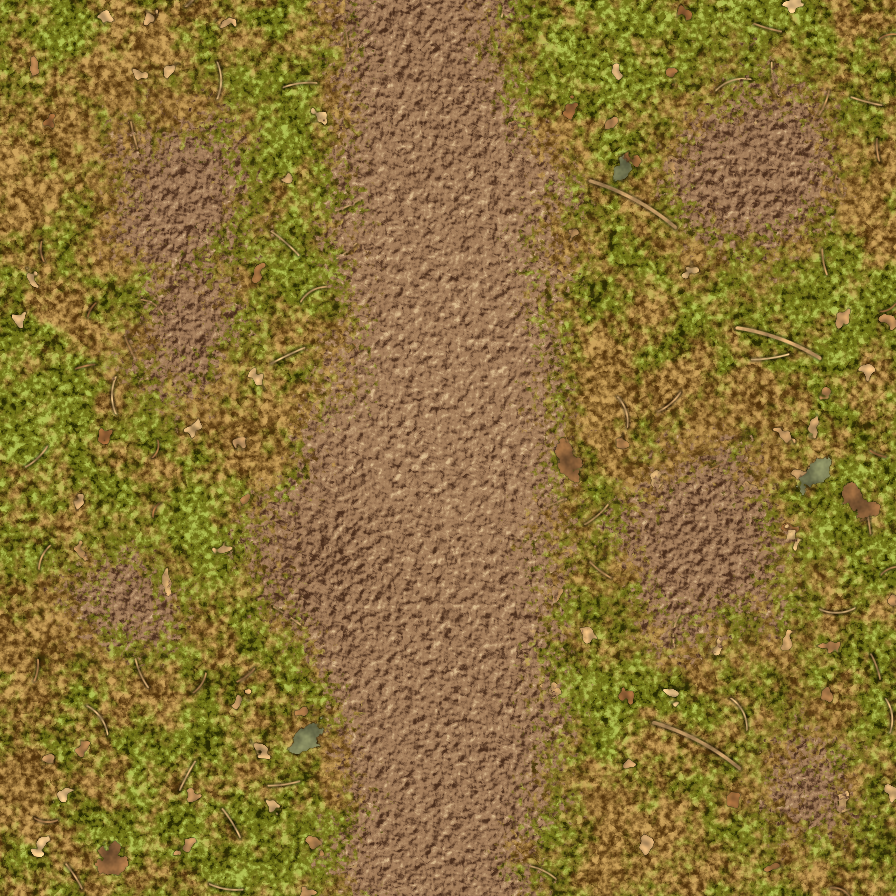
Give the GLSL for this texture, as a Shadertoy shader.

```glsl
// Draws a crumbly dirt trail and bare soil patches through moss, leaf litter and twigs.

// Zones: centre, radius
const vec3 LUSH[12] = vec3[12](
    vec3(.03, .53, .09), vec3(.20, .41, .07), vec3(.30, .86, .06), vec3(.67, .93, .08),
    vec3(.32, .70, .05), vec3(.32, .05, .06), vec3(.93, .66, .09), vec3(.85, .98, .06),
    vec3(.67, .22, .06), vec3(.18, .08, .06), vec3(.97, .42, .07), vec3(.07, .97, .05));
const vec3 RUST[12] = vec3[12](
    vec3(.01, .80, .06), vec3(.14, .91, .08), vec3(.07, .65, .05), vec3(.28, .53, .06),
    vec3(.02, .29, .06), vec3(.02, .14, .06), vec3(.71, .54, .07), vec3(.86, .54, .06),
    vec3(.72, .09, .06), vec3(.62, .83, .05), vec3(.98, .76, .06), vec3(.39, .15, .04));
// Bare patches: centre, radii
const vec4 BARE[6] = vec4[6](
    vec4(.20, .78, .08, .10), vec4(.21, .64, .06, .08), vec4(.84, .81, .095, .105),
    vec4(.785, .39, .095, .11), vec4(.14, .33, .06, .05), vec4(.905, .12, .05, .055));
// Large leaves, then twigs: centre, size, angle
const vec4 DEBRIS[9] = vec4[9](
    vec4(.907, .468, .023, .9), vec4(.343, .18, .024, .8), vec4(.696, .811, .018, 1.2),
    vec4(.957, .44, .027, 2.4), vec4(.635, .486, .023, 1.9), vec4(.124, .043, .025, 1.6),
    vec4(.708, .775, .054, -.5), vec4(.87, .62, .049, -.35), vec4(.779, .171, .054, -.49));

float ramp(float a, float b, float x) {
    float t = clamp((x - a) / (b - a), 0., 1.);
    return t * t * (3. - 2. * t);
}
vec2 hash2(vec2 p) {
    vec3 q = fract(p.xyx * vec3(.1031, .1030, .0973));
    q += dot(q, q.yzx + 33.33);
    return fract((q.xx + q.yz) * q.zy);
}
float cornerSlope(vec2 cell, vec2 offset) {
    float a = 6.2832 * hash2(cell + 70.).x;
    return dot(vec2(cos(a), sin(a)), offset);
}
float gradientNoise(vec2 p) {
    vec2 i = floor(p), f = p - i, e = vec2(1, 0), u = f * f * (3. - 2. * f);
    return mix(mix(cornerSlope(i, f), cornerSlope(i + e, f - e), u.x),
               mix(cornerSlope(i + e.yx, f - e.yx), cornerSlope(i + 1., f - 1.), u.x), u.y) * 1.4;
}
float fbm(vec2 p) {
    float sum = 0., amp = .55;
    for (int k = 0; k < 4; k++, amp *= .55) {
        sum += amp * gradientNoise(p);
        p = mat2(1.6, 1.2, -1.2, 1.6) * p + 11.3;
    }
    return sum;
}
// Distance to the nearest grain, and its random value
vec2 grains(vec2 p) {
    vec2 best = vec2(9, 0);
    for (int k = 0; k < 9; k++) {
        vec2 cell = floor(p) + vec2(k % 3 - 1, k / 3 - 1), h = hash2(cell);
        float d = length(cell + h - p);
        if (d < best.x) best = vec2(d, fract(h.x * 7.3 + h.y * 3.1));
    }
    return best;
}
float zoneField(vec2 p, vec3 zones[12]) {
    float sum = 0.;
    for (int k = 0; k < 12; k++) {
        vec2 d = (p - zones[k].xy) / zones[k].z;
        sum += exp(-dot(d, d));
    }
    return sum;
}
vec2 turn(vec2 p, float a) { return mat2(cos(a), -sin(a), sin(a), cos(a)) * p; }
float twigDistance(vec2 p, float reach, float width, float bend) {
    p.y += bend * (p.x * p.x / reach - .4 * reach);
    return length(vec2(max(abs(p.x) - reach, 0.), p.y)) - width;
}
float leafDistance(vec2 p, float size, float ragged) {
    return length(p * vec2(1, 1.7)) - size * (.85 + ragged);
}
float trailDistance(vec2 p) {
    float bulge = (p.y - .38) / .13;
    float left = .393 - .012 * p.y - .1 * exp(-bulge * bulge);
    float right = .617 - .055 * ramp(.78, .93, p.y) - .022 * ramp(.22, 0., p.y);
    return max(left - p.x, p.x - right);
}
float soilHeight(vec2 p) {
    vec2 g = grains(p * 125. + .7 * gradientNoise(p * 160.));
    return .4 * (1. - g.x) + .25 * g.y + .85 * fbm(p * 95.);
}
vec3 soilColor(vec2 p, float tone) {
    float h = soilHeight(p), slope = h - soilHeight(p + vec2(-.0018, .0024));
    float light = tone + .55 * (h - .35) + .6 * slope;
    vec3 c = mix(vec3(.29, .18, .11), vec3(.65, .5, .36), ramp(-.05, .62, light));
    return mix(c, vec3(.86, .74, .56), ramp(.6, 1.15, light));
}
vec3 mossColor(vec2 p, float lush, float rust) {
    vec2 g = grains(p * 120. + .8 * fbm(p * 60.));
    float fine = fbm(p * 140.), clump = fbm(p * 28.);
    float light = .48 + .45 * (g.y - g.x) + .4 * clump + 1.1 * fine + .1 * lush;
    vec3 green = mix(vec3(.16, .17, .01), vec3(.44, .45, .09), ramp(-.1, .5, light));
    green = mix(green, vec3(.7, .76, .33), ramp(.5, 1.2, light));
    vec3 earth = mix(vec3(.33, .2, .05), vec3(.82, .64, .37), ramp(-.2, 1.15, light));
    float cover = .24 + .42 * rust - .42 * lush + fbm(p * 20. + 7.) + .6 * fbm(p * 75.);
    return mix(green, earth, .92 * ramp(-.15, .65, cover));
}
// Lays a shape over the ground with a soft contact shadow
vec3 layOn(vec3 ground, vec3 tint, float d, float px) {
    return mix(ground * (1. - .4 * ramp(.004, 0., d)), tint, ramp(px, -px, d));
}
vec3 scatterLitter(vec3 c, vec2 p, float count, float px) {
    float ragged = gradientNoise(p * 120.);
    for (int k = 0; k < 9; k++) {
        vec2 cell = floor(p * count) + vec2(k % 3 - 1, k / 3 - 1);
        vec2 h = hash2(cell + count), v = hash2(cell + 31.7);
        vec2 q = turn(p - (cell + h) / count, 6.2832 * v.x);
        float d = h.y < .5 ? twigDistance(q, .006 + .015 * v.y, .001, .6 * h.x - .3)
                           : leafDistance(q, .004 + .008 * h.y, ragged);
        vec3 tint = mix(vec3(.55, .35, .18), vec3(.86, .72, .5), v.y) * (.95 + .4 * ragged);
        if (v.y + h.x > .85) c = layOn(c, tint, d, px);
    }
    return c;
}
void mainImage(out vec4 fragColor, in vec2 fragCoord) {
    vec2 p = fragCoord / iResolution.xy;
    float px = .8 / iResolution.y, trail = trailDistance(p), bare = 1.;
    vec3 moss = mossColor(p, zoneField(p, LUSH), zoneField(p, RUST));
    moss = scatterLitter(moss, p, 17., px);
    // Bare soil with a speckled fringe
    for (int k = 0; k < 6; k++)
        bare = min(bare, (length((p - BARE[k].xy) / BARE[k].zw) - 1.) * BARE[k].z);
    float fray = .04 * fbm(p * 13.) + .085 * fbm(p * 130.);
    float soil = ramp(.014, -.018, min(trail, bare + .012) + fray);
    vec2 sunny = (p - vec2(.49, .54)) / vec2(.16, .25), shady = (p - vec2(.35, .37)) / .08;
    float tone = .47 + .09 * exp(-dot(sunny, sunny)) - .13 * exp(-dot(shady, shady));
    tone -= .05 * ramp(0., .04, trail) + .04 * ramp(.8, 1., p.y);
    float fringe = ramp(.06, 0., min(trail, bare) + fray);
    moss = mix(moss, moss * .65 + vec3(.2, .15, .07), .6 * fringe);
    vec3 c = mix(moss, soilColor(p, tone), soil);
    // Large leaves and twigs
    float ragged = fbm(p * 45.);
    for (int k = 0; k < 9; k++) {
        vec4 item = DEBRIS[k];
        vec2 q = turn(p - item.xy, item.w);
        vec3 tint = k < 3 ? vec3(.46, .47, .32) : k < 6 ? vec3(.56, .39, .23) : vec3(.73, .58, .38);
        float d = k < 6 ? leafDistance(q, item.z, ragged) : twigDistance(q, item.z, .002, .1);
        c = layOn(c, tint * (.95 + .6 * ragged), d, px);
    }
    fragColor = vec4(clamp(c, 0., 1.), 1);
}
```
